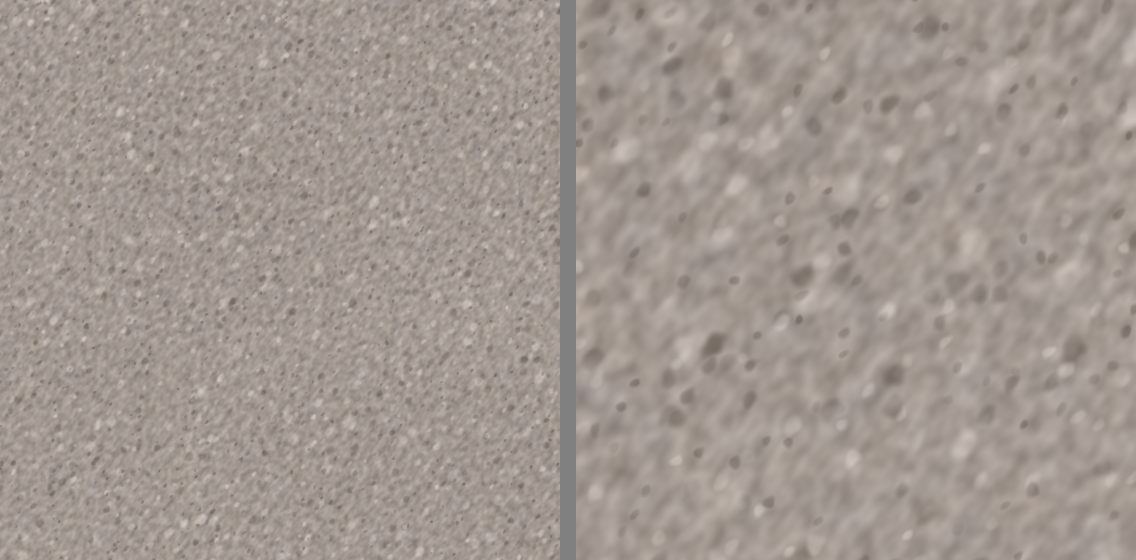
Left: the whole. Right: its middle third, enlarged.
This texture is drawn by a Shadertoy shader. Its source:

```glsl
// Fine grey-beige stone: soft mineral grain drawn out along a diagonal,
// sprinkled with pale and dark flecks. Two octaves of gradient noise make
// the grain; jittered cells of warped ellipses make the flecks.

const vec3 STONE_COLOR = vec3(0.637, 0.596, 0.568);
const vec3 WARM_TINT = vec3(0.010, 0.002, -0.012);
const float GRAIN_ANGLE = 0.92;                // radians above horizontal
const vec2 GRAIN_SCALE = vec2(58.0, 86.0);     // cells along, across the grain
const float FINE_RATIO = 1.83;
const float GRAIN_CONTRAST = 0.150;
const float BROAD_SCALE = 3.0;
const float BROAD_CONTRAST = 0.018;
const float WARP_SCALE = 95.0;
const float WARP_AMOUNT = 0.0028;
const float PALE_CELLS = 40.0;
const float PALE_SHARE = 0.45;
const float PALE_CONTRAST = 0.095;
const float DARK_CELLS = 54.0;
const float DARK_SHARE = 0.45;
const float DARK_CONTRAST = 0.105;
const vec2 FLECK_RADIUS = vec2(0.11, 0.31);    // smallest, largest, in cells
const float FLECK_STRETCH = 1.4;
const float FLECK_SOFTNESS = 0.5;

float hash(vec2 p) {
    return fract(sin(dot(p, vec2(127.1, 311.7))) * 43758.5453);
}

vec2 hash2(vec2 p) {
    return vec2(hash(p), hash(p + vec2(41.3, 17.9)));
}

float cornerSlope(vec2 cell, vec2 corner, vec2 f) {
    float angle = 6.28318 * hash(cell + corner);
    return dot(vec2(cos(angle), sin(angle)), f - corner);
}

// Gradient noise, centred on zero
float noise(vec2 p) {
    vec2 cell = floor(p);
    vec2 f = fract(p);
    vec2 w = f * f * f * (f * (f * 6.0 - 15.0) + 10.0);
    float low = mix(cornerSlope(cell, vec2(0, 0), f), cornerSlope(cell, vec2(1, 0), f), w.x);
    float high = mix(cornerSlope(cell, vec2(0, 1), f), cornerSlope(cell, vec2(1, 1), f), w.x);
    return mix(low, high, w.y);
}

// Soft ellipses of varied size and strength, one at most per cell
float flecks(vec2 p, float share, float seed) {
    vec2 home = floor(p);
    float cover = 0.0;
    for (int y = -1; y <= 1; y++) {
        for (int x = -1; x <= 1; x++) {
            vec2 cell = home + vec2(x, y);
            vec2 key = cell + seed;
            float present = step(hash(key + 5.7), share);
            float size = hash(key + 11.2);
            float radius = mix(FLECK_RADIUS.x, FLECK_RADIUS.y, size * size);
            vec2 d = p - cell - hash2(key);
            d.x /= FLECK_STRETCH;
            float edge = length(d) / radius;
            float shape = 1.0 - smoothstep(1.0 - FLECK_SOFTNESS, 1.0 + FLECK_SOFTNESS, edge);
            float strength = mix(0.5, 1.2, hash(key + 23.4));
            cover = max(cover, present * strength * shape);
        }
    }
    return cover;
}

void mainImage(out vec4 fragColor, in vec2 fragCoord) {
    vec2 uv = fragCoord / iResolution.y;

    // Turn the frame so that x runs along the grain
    float c = cos(GRAIN_ANGLE);
    float s = sin(GRAIN_ANGLE);
    vec2 p = vec2(c * uv.x + s * uv.y, c * uv.y - s * uv.x);

    // Mineral grain and slow drift of tone
    float grain = 0.75 * noise(p * GRAIN_SCALE)
                + 0.45 * noise(p * GRAIN_SCALE * FINE_RATIO + 31.7);
    float broad = noise(uv * BROAD_SCALE + 4.2);

    // Flecks with ragged outlines
    vec2 warp = vec2(noise(p * WARP_SCALE + 61.0), noise(p * WARP_SCALE + 83.0));
    vec2 q = p + WARP_AMOUNT * warp;
    float pale = flecks(q * PALE_CELLS, PALE_SHARE, 3.1);
    float dark = flecks(q * DARK_CELLS, DARK_SHARE, 71.6);

    float tone = GRAIN_CONTRAST * grain + BROAD_CONTRAST * broad
               + PALE_CONTRAST * pale - DARK_CONTRAST * dark;
    vec3 tint = WARM_TINT * noise(p * GRAIN_SCALE * 0.5 + 12.5);
    fragColor = vec4(STONE_COLOR + tone + tint, 1.0);
}
```
